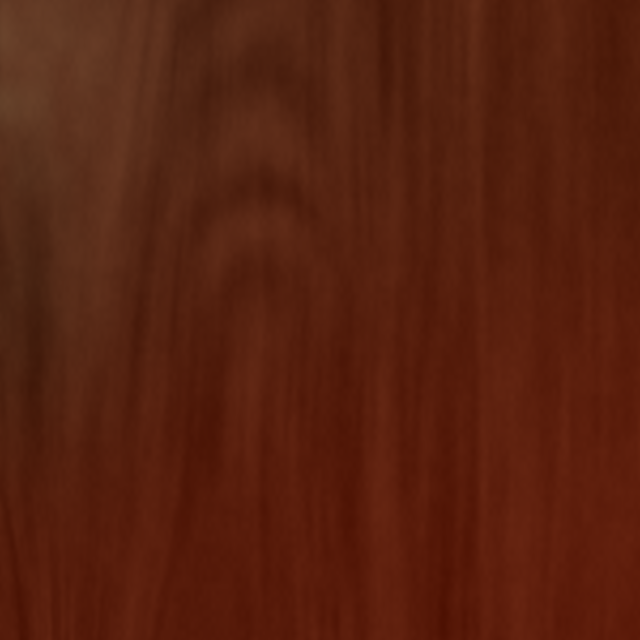
This texture is drawn by a three.js fragment shader. Its source:

```glsl
varying vec2 vUv;

// Stain colours across the board
const vec3 TOP_LEFT = vec3(0.330, 0.168, 0.098);
const vec3 TOP_RIGHT = vec3(0.318, 0.117, 0.046);
const vec3 BOTTOM_LEFT = vec3(0.342, 0.112, 0.045);
const vec3 BOTTOM_RIGHT = vec3(0.374, 0.114, 0.044);
const vec3 HAZE = vec3(0.045, 0.065, 0.050);
const vec3 GRAIN_TINT = vec3(0.085, 0.066, 0.052);

// Grain shape and strength
const float ARCH_X = 0.39;
const float ARCH_WIDTH = 0.10;
const float ARCH_STRENGTH = 0.75;
const float LEFT_LEAN = 0.13;
const float EDGE_LEAN = 0.09;
const float STREAK_FREQUENCY = 15.0;
const float STREAK_STRENGTH = 1.75;
const float PALE_LINE_STRENGTH = 0.38;
const float MOTTLE_STRENGTH = 0.36;

float hash(vec2 p) {
  p = fract(p * vec2(0.1031, 0.1173));
  p += dot(p, p.yx + 33.33);
  return fract((p.x + p.y) * p.x * 7.13);
}

float noise(vec2 p) {
  vec2 cell = floor(p);
  vec2 f = fract(p);
  f = f * f * (3.0 - 2.0 * f);
  float low = mix(hash(cell), hash(cell + vec2(1.0, 0.0)), f.x);
  float high = mix(hash(cell + vec2(0.0, 1.0)), hash(cell + vec2(1.0, 1.0)), f.x);
  return mix(low, high, f.y);
}

float bell(float x, float center, float width) {
  float d = (x - center) / width;
  return exp(-d * d);
}

// Bends the coordinate so that streaks lean towards the arch and the left edge
float grainCoordinate(vec2 p) {
  float lean = EDGE_LEAN * bell(p.x, 0.0, 0.08) - LEFT_LEAN * bell(p.x, 0.22, 0.12);
  float wobble = noise(vec2(p.x * 4.0, p.y * 3.5) + 7.0) - 0.5;
  return p.x + lean * (p.y - 0.4) + 0.024 * wobble;
}

// Long streaks, from broad bands to fine fibres
float streaks(vec2 p) {
  float u = grainCoordinate(p);
  float sum = 0.0;
  float weight = 0.40;
  float frequency = STREAK_FREQUENCY;
  for (int i = 0; i < 4; i++) {
    float offset = 19.0 * float(i) + 4.0;
    float stretch = 2.0 + 1.2 * float(i);
    sum += weight * (noise(vec2(u * frequency + offset, p.y * stretch + offset)) - 0.5);
    frequency *= 1.8;
    weight *= 0.80;
  }
  return sum;
}

// Soft stacked arches in the upper middle, steep at their sides
float arches(vec2 p) {
  float dx = p.x - ARCH_X;
  float height = p.y + 9.0 * dx * dx - 0.35 * dx;
  height += 0.09 * (noise(p * vec2(11.0, 8.0)) - 0.5);
  float mask = bell(p.x, ARCH_X, ARCH_WIDTH) * smoothstep(0.42, 0.66, p.y);
  float patches = 0.6 + 0.8 * noise(p * vec2(9.0, 7.0) + 31.0);
  return mask * patches * 0.5 * sin((height - 0.60) * 36.0 + 0.6);
}

// Two narrow pale lines running down the right side
float paleLines(vec2 p) {
  float x = p.x + 0.018 * (p.y - 0.5) + 0.012 * (noise(vec2(2.0, p.y * 4.0)) - 0.5);
  float fade = 0.5 + 0.7 * noise(vec2(5.0, p.y * 6.0));
  return fade * (bell(x, 0.747, 0.011) + 0.6 * bell(x, 0.873, 0.014));
}

// Faint blotches and pores
float mottle(vec2 p) {
  float blotches = noise(p * vec2(48.0, 30.0) + 3.0) - 0.5;
  float pores = noise(p * vec2(150.0, 95.0)) - 0.5;
  return 0.5 * blotches + 0.5 * pores;
}

void main() {
  vec2 p = vUv;

  // Stain, redder below and hazy at the upper left
  float rise = smoothstep(0.05, 0.95, p.y + 0.08 * (noise(p * 4.0) - 0.5));
  vec3 bottom = mix(BOTTOM_LEFT, BOTTOM_RIGHT, p.x);
  vec3 top = mix(TOP_LEFT, TOP_RIGHT, smoothstep(0.0, 1.0, p.x));
  vec3 color = mix(bottom, top, rise);
  float haze = exp(-4.0 * length((p - vec2(0.0, 0.88)) * vec2(2.2, 1.1)));
  color += HAZE * haze * (0.4 + 1.2 * noise(p * vec2(30.0, 18.0)));

  // Darker patch on the left below the haze
  color.r -= 0.035 * bell(p.x, 0.0, 0.2) * bell(p.y, 0.45, 0.25);

  // Grain, calmer inside the arch and towards the right edge
  float archMask = bell(p.x, ARCH_X, ARCH_WIDTH) * smoothstep(0.45, 0.75, p.y);
  float calm = (1.0 - 0.6 * archMask) * (1.0 - 0.45 * smoothstep(0.6, 1.0, p.x));
  float grain = STREAK_STRENGTH * calm * streaks(p);
  grain += ARCH_STRENGTH * arches(p);
  grain += PALE_LINE_STRENGTH * paleLines(p);
  grain += MOTTLE_STRENGTH * mottle(p);
  color += GRAIN_TINT * grain;

  gl_FragColor = vec4(clamp(color, 0.0, 1.0), 1.0);
}
```
